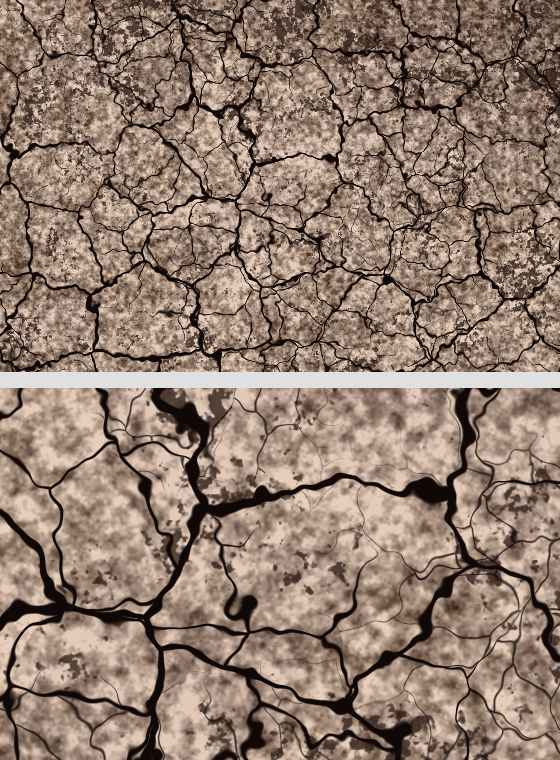
Top, the full canvas; bottom, a detail of the centre.
A Shadertoy shader for this texture:

```glsl
// Dry, cracked earth: three nested Voronoi layers give wide, thin and hairline
// cracks, bent by noise. Each finer layer is shifted per parent plate, so its
// cracks stop at the wider ones. Layered noise adds grain, flakes and pits.

vec2 hash2(vec2 p) {
    vec3 q = fract(p.xyx * vec3(0.1031, 0.1030, 0.0973));
    q += dot(q, q.yzx + 33.33);
    return fract((q.xx + q.yz) * q.zy);
}

float noise(vec2 p) {
    vec2 i = floor(p), f = fract(p);
    f = f * f * (3.0 - 2.0 * f);
    float low = mix(hash2(i).x, hash2(i + vec2(1, 0)).x, f.x);
    float high = mix(hash2(i + vec2(0, 1)).x, hash2(i + vec2(1, 1)).x, f.x);
    return mix(low, high, f.y);
}

float fbm(vec2 p, int octaves) {
    float sum = 0.0, total = 0.0, amp = 1.0;
    for (int i = 0; i < octaves; i++) {
        sum += amp * noise(p);
        total += amp;
        amp *= 0.7;
        p = mat2(1.6, 1.2, -1.2, 1.6) * p + 7.3;
    }
    return sum / total;
}

// Voronoi plates: x = distance to the nearest border, yz = plate id
vec3 plates(vec2 p) {
    vec2 cell = floor(p), f = fract(p), nearest = vec2(0), owner = vec2(0);
    float best = 8.0, border = 8.0;
    for (int j = -1; j <= 1; j++)
    for (int i = -1; i <= 1; i++) {
        vec2 g = vec2(i, j);
        vec2 r = g + 0.1 + 0.8 * hash2(cell + g) - f;
        float d = dot(r, r);
        if (d < best) { best = d; nearest = r; owner = g; }
    }
    for (int j = -2; j <= 2; j++)
    for (int i = -2; i <= 2; i++) {
        vec2 g = owner + vec2(i, j);
        vec2 r = g + 0.1 + 0.8 * hash2(cell + g) - f;
        vec2 gap = r - nearest;
        if (dot(gap, gap) > 1e-5)
            border = min(border, dot(0.5 * (r + nearest), normalize(gap)));
    }
    return vec3(border, cell + owner);
}

// Smooth coverage of a crack, fading once it is thinner than a pixel
float crack(float dist, float halfWidth, float pixel) {
    float soft = max(0.7 * pixel, 0.0012);
    float line = 1.0 - smoothstep(halfWidth - soft, halfWidth + soft, dist);
    return line * clamp(2.0 * halfWidth / pixel, 0.0, 1.0);
}

void mainImage(out vec4 fragColor, in vec2 fragCoord) {
    vec2 p = fragCoord / iResolution.y;
    vec2 c = fragCoord / iResolution.xy;
    float pixel = 1.0 / iResolution.y;

    // Nested plates on a jagged domain
    vec2 bend = vec2(fbm(p * 10.0 + 3.0, 4), fbm(p * 10.0 + 51.0, 4)) - 0.5;
    vec2 q = p + 0.082 * bend + 2.0;
    vec3 wide = plates(q * 4.9);
    vec3 thin = plates(q * 9.0 + 31.0 * hash2(wide.yz));
    vec3 hair = plates(q * 16.0 + 31.0 * hash2(thin.yz + 9.0));
    float wideDist = wide.x / 4.9, thinDist = thin.x / 9.0, hairDist = hair.x / 16.0;

    // Crack widths swell and close along their length
    float ragged = 0.75 + 0.5 * noise(p * 60.0);
    float wideWidth = mix(0.0016, 0.0054, noise(p * 3.7 + 12.0)) * ragged;
    float thinWidth = 0.0021 * smoothstep(0.25, 0.65, noise(p * 5.0 + 40.0)) * ragged;
    float hairWidth = 0.0011 * smoothstep(0.4, 0.75, noise(p * 6.0 + 70.0)) * ragged;
    float open = max(crack(wideDist, wideWidth, pixel),
                 max(crack(thinDist, thinWidth, pixel),
                     0.8 * crack(hairDist, hairWidth, pixel)));

    // Soil tone: blotches, fine grain and crisp pale flakes
    float blotch = fbm(p * 9.0 + 20.0, 4) - 0.5;
    float grain = fbm(p * 85.0 + 5.0, 3) - 0.5;
    float flakes = smoothstep(0.45, 0.55, fbm(p * 48.0 + 90.0, 3)) - 0.5;
    float tone = 0.69 + 1.0 * blotch + 1.6 * grain + 0.16 * flakes;

    // Broad light: bright lower middle, dark corners and upper right
    float damp = smoothstep(0.75, 1.35, 0.75 * c.y + 0.6 * c.x + 0.8 * blotch);
    vec2 offCentre = c - vec2(0.45, 0.4);
    tone += 0.07 - 0.42 * dot(offCentre, offCentre) - 0.17 * damp;
    tone -= 0.12 * exp(-wideDist / 0.008);
    tone -= 0.08 * exp(-thinDist / 0.005) * smoothstep(0.0, 0.001, thinWidth);
    tone = clamp(tone, -0.1, 1.08);

    // Warm soil with faint mauve stains
    vec3 soil = vec3(0.31, 0.215, 0.16) + vec3(0.55, 0.55, 0.53) * tone;
    float mauve = smoothstep(0.5, 0.65, fbm(p * 5.0 + 33.0, 3) + 0.08 * damp);
    soil = mix(soil, soil.r * vec3(0.95, 0.82, 0.76), 0.3 * mauve);

    // Small dark pits and crumbs, clustered on the damp side
    float crumbs = fbm(p * 95.0 + 64.0, 3) + 0.7 * blotch + 0.4 * (noise(p * 14.0) - 0.5);
    float pits = smoothstep(0.66, 0.84, crumbs + 0.1 * damp);
    soil = mix(soil, vec3(0.15, 0.09, 0.065), 0.75 * pits);

    vec3 crackColor = vec3(0.06, 0.03, 0.022);
    fragColor = vec4(mix(soil, crackColor, open), 1.0);
}
```
